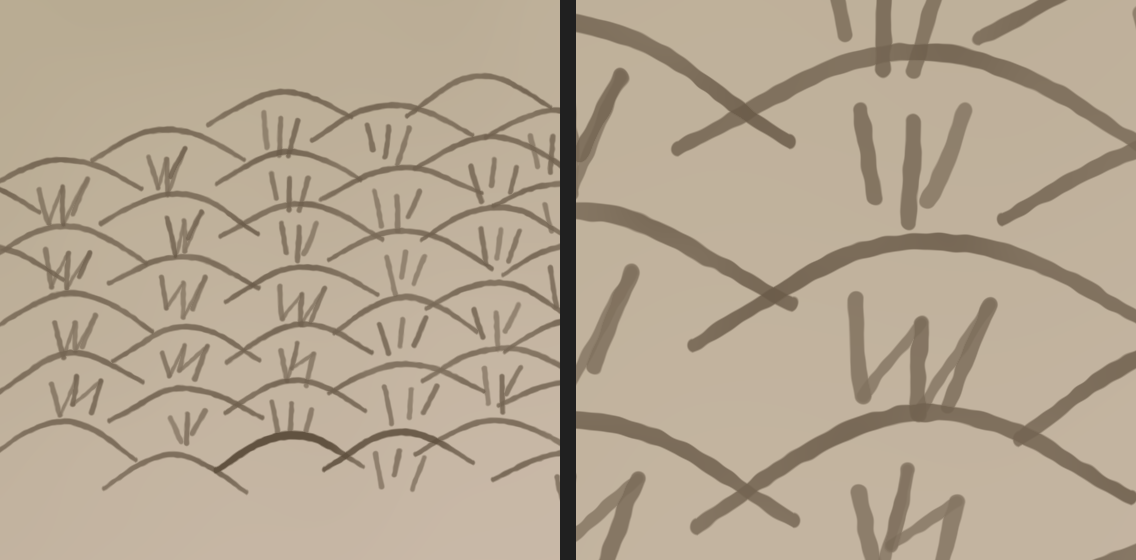
Left: the whole. Right: its middle third, enlarged.
Reproduce this pattern procedurally as a Shadertoy shader.

```glsl
const float PI = 3.14159;

float hash(vec2 p) {
    return fract(sin(dot(p, vec2(127.1, 311.7))) * 43758.5453);
}

float noise(vec2 p) {
    vec2 i = floor(p), f = fract(p);
    f = f * f * (3.0 - 2.0 * f);
    return mix(mix(hash(i), hash(i + vec2(1, 0)), f.x),
               mix(hash(i + vec2(0, 1)), hash(i + vec2(1, 1)), f.x), f.y);
}

float segment(vec2 p, vec2 a, vec2 b) {
    vec2 pa = p - a, ba = b - a;
    return length(pa - ba * clamp(dot(pa, ba) / dot(ba, ba), 0.0, 1.0));
}

// Shallow hill with its crest at the origin
float hillArc(vec2 p, float halfWidth, float drop, float skew) {
    float x = clamp(p.x, -halfWidth, halfWidth);
    float t = x / halfWidth;
    float y = -drop * t * t * (1.3 - 0.3 * t * t) + skew * x;
    float slope = -drop / halfWidth * t * (2.6 - 1.2 * t * t) + skew;
    return length(vec2(p.x - x, (p.y - y) / sqrt(1.0 + slope * slope)));
}

float stroke(float d, float halfWidth) {
    float aa = 1.2 / iResolution.y;
    return 1.0 - smoothstep(-aa, aa, d - halfWidth);
}

float overlay(float ink, float added) {
    return max(ink, added) + 0.15 * min(ink, added);
}

// Leaning blades, sometimes joined into a zigzag
float grass(vec2 p, vec2 cell, float rough, float joined) {
    float ink = 0.0;
    vec2 lastFoot = vec2(0);
    float spread = mix(0.03, 0.046, hash(cell + 3.1));
    float shift = 0.02 * (hash(cell + 5.7) - 0.5);
    for (int k = 0; k < 3; k++) {
        vec2 id = cell + vec2(k * 17, k * 29);
        float h = hash(id + 0.4);
        vec2 top = vec2((float(k) - 1.0) * spread + shift, -0.034 - 0.02 * h);
        vec2 foot = top + vec2(0.013 - 0.016 * float(k) + 0.012 * (h - 0.5),
                               -mix(0.042, 0.068, hash(id + 0.9)));
        float strength = mix(0.48, 0.70, hash(id + 1.3));
        ink = overlay(ink, strength * stroke(segment(p, top, foot) + rough, 0.0046));
        if (k > 0) {
            float link = segment(p, lastFoot, top) + rough;
            ink = overlay(ink, joined * 0.52 * stroke(link, 0.0034));
        }
        lastFoot = foot;
    }
    return ink;
}

void mainImage(out vec4 fragColor, in vec2 fragCoord) {
    vec2 uv = fragCoord / iResolution.xy;

    // Aged paper
    float warmth = clamp(0.3 * uv.x + 0.7 * (1.0 - uv.y), 0.0, 1.0);
    vec3 paper = mix(vec3(0.72, 0.67, 0.57), vec3(0.79, 0.725, 0.66), warmth);
    paper += 0.012 * (noise(uv * 5.0) - 0.5);

    // Unsteady hand
    vec2 hand = uv + 0.005 * (vec2(noise(uv * 16.0), noise(uv * 16.0 + 40.0)) - 0.5);
    float rough = 0.0018 * (noise(uv * 120.0) - 0.5);

    // Each column: crest x, top depth, row spacing, row count
    vec4 columns[7] = vec4[7](
        vec4(-0.06, 0.326, 0.111, 2), vec4(0.10, 0.280, 0.119, 5),
        vec4(0.30, 0.225, 0.118, 6), vec4(0.505, 0.165, 0.103, 7),
        vec4(0.695, 0.185, 0.116, 6), vec4(0.86, 0.130, 0.123, 6),
        vec4(1.0, 0.204, 0.120, 6));

    float ink = 0.0;
    for (int c = 0; c < 7; c++) {
        vec4 column = columns[c];
        for (int r = 0; r < int(column.w); r++) {
            vec2 cell = vec2(c, r);
            float h = hash(cell + 2.3);
            vec2 crest = vec2(column.x + 0.035 * sin(PI * float(r) / column.w),
                              1.0 - column.y - column.z * float(r));
            crest += 0.014 * (vec2(h, hash(cell + 8.1)) - 0.5);
            vec2 p = hand - crest;
            if (abs(p.x) > 0.2 || abs(p.y) > 0.17) continue;

            // The lowest middle hills are drawn heavier
            bool lowest = r == int(column.w) - 1;
            float heavy = lowest && c == 3 ? 1.0 : lowest && c == 4 ? 0.6 : 0.0;
            heavy *= 1.0 - smoothstep(0.06, 0.12, p.x);

            float halfWidth = mix(0.124, 0.146, h);
            float taper = 1.0 - 0.28 * pow(min(abs(p.x) / halfWidth, 1.0), 2.0);
            float d = hillArc(p, halfWidth, mix(0.050, 0.064, hash(cell + 6.6)),
                              0.12 * (hash(cell + 4.2) - 0.5));
            float pressure = mix(0.60, 0.78, noise(uv * 18.0 + cell * 9.0));
            float arc = stroke(d + rough, (0.0052 + 0.002 * heavy) * taper);
            ink = overlay(ink, arc * mix(pressure, 1.0, heavy));

            // A few hills stay bare
            if (hash(cell + 7.7) > 0.1 && !(lowest && c < 4)) {
                float joined = step(hash(cell + 9.4), 1.0 - 0.15 * float(c));
                ink = overlay(ink, grass(p, cell, rough, joined));
            }
        }
    }

    vec3 color = mix(paper, vec3(0.38, 0.32, 0.25), clamp(ink, 0.0, 1.0));
    fragColor = vec4(color, 1.0);
}
```
